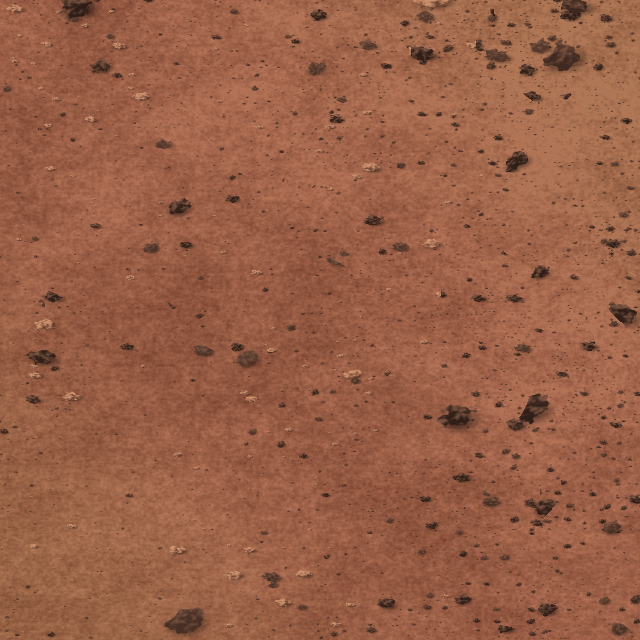
Write a WebGL 1 fragment shader that draws this texture.

```glsl
precision highp float;
uniform vec2 u_resolution;

#define SAND vec3(0.600, 0.374, 0.278)
#define SAND_STEP vec3(0.055, 0.047, 0.039)
#define ROCK_DARK vec3(0.18, 0.115, 0.09)
#define ROCK_LIT vec3(0.47, 0.32, 0.25)
#define PALE_DARK vec3(0.45, 0.28, 0.21)
#define PALE_LIT vec3(0.84, 0.60, 0.45)
#define DENSITY 0.10
#define BOULDER_DENSITY 0.17
#define PALE_SHARE 0.55
#define FINEST_CELLS 144.0
#define EDGE 0.0016

vec2 hash2(vec2 p) {
  vec3 q = fract(p.xyx * vec3(0.1031, 0.1030, 0.0973));
  q += dot(q, q.yzx + 33.33);
  return fract((q.xx + q.yz) * q.zy);
}

float gradientDot(vec2 cell, vec2 offset) {
  float angle = 6.2832 * hash2(cell + 57.0).x;
  return dot(vec2(cos(angle), sin(angle)), offset);
}

float noise(vec2 p) {
  vec2 i = floor(p), f = fract(p);
  vec2 w = f * f * f * (f * (f * 6.0 - 15.0) + 10.0);
  vec2 e = vec2(1.0, 0.0);
  float low = mix(gradientDot(i, f), gradientDot(i + e, f - e), w.x);
  float high = mix(gradientDot(i + e.yx, f - e.yx), gradientDot(i + 1.0, f - 1.0), w.x);
  return mix(low, high, w.y);
}

// Dusty ground: broad drifts, soft mottling and fine grain
vec3 ground(vec2 uv) {
  float tone = 1.3 * noise(uv * 3.0 + 4.0);
  tone += 1.2 * noise(uv * vec2(9.0, 15.0) + 9.0);
  tone += 1.2 * noise(uv * vec2(40.0, 60.0));
  tone += 1.4 * noise(uv * vec2(105.0, 150.0) + 3.0);
  tone += 1.2 * noise(uv * vec2(210.0, 260.0));
  tone += 0.9 * smoothstep(0.6, 1.8, uv.x + uv.y) - 0.1;
  vec3 color = SAND + SAND_STEP * clamp(tone, -2.2, 1.7);
  // Ochre tint toward the far right and near left corners
  float ochre = smoothstep(0.25, 0.9, abs(uv.x + uv.y - 1.0));
  return color * mix(vec3(1.01, 0.985, 0.985), vec3(0.99, 1.03, 0.97), ochre);
}

// One scale of stones, at most one per cell, with rows slid apart
vec3 addStones(vec3 color, vec2 uv, float cells) {
  vec2 q = uv * vec2(cells, cells * 1.4);
  q.x += 9.0 * hash2(vec2(floor(q.y), cells)).x;
  vec2 id = floor(q);
  vec2 place = hash2(id + cells);
  vec2 kind = hash2(id + cells + 191.0);
  vec2 shape = hash2(id + cells + 433.0);
  float large = 1.0 - smoothstep(20.0, 80.0, cells);

  // Stones thicken to the right and the top, and gather in patches
  float crowd = 0.5 + 0.8 * smoothstep(0.3, 1.0, uv.x) + 0.5 * smoothstep(0.6, 1.0, uv.y);
  crowd *= clamp(1.0 + 2.2 * noise(uv * 5.0 + cells), 0.2, 2.2);
  if (kind.x > mix(DENSITY, BOULDER_DENSITY, large) * crowd) return color;

  float paleChance = PALE_SHARE * (1.0 - smoothstep(0.45, 0.85, uv.x)) * mix(0.4, 1.0, large);
  float pale = step(kind.y, paleChance);
  float weathered = (1.0 - pale) * smoothstep(0.4, 1.0, fract(kind.y * 7.0));

  // Lumpy outline, flatter for pale slabs, kept inside the cell
  float radius = mix(0.10, 0.26, mix(shape.x * shape.x, shape.x, large));
  vec2 d = (q - id - mix(vec2(0.38), vec2(0.62), place)) / radius;
  d.x += (shape.y - 0.5) * 0.6 * d.y;
  d *= vec2(0.95, mix(0.85, 1.35, max(shape.y, pale)));
  vec2 local = d + 40.0 * place;
  float lumps = noise(local * 1.3) + 0.5 * noise(local * 3.1);
  float dist = length(d) - 0.9 + 0.65 * lumps;
  dist = max(dist, length(d) - 1.2);
  float soft = EDGE * cells / radius;
  float body = 1.0 - smoothstep(-soft, soft, dist);
  vec2 margin = 0.5 - abs(q - id - 0.5);
  float inside = smoothstep(0.0, 0.08, min(margin.x, margin.y));

  // Contact shadow at the lower right
  float shade = 1.0 - smoothstep(0.3, 1.3, length((d - vec2(0.25, -0.4)) * vec2(0.9, 1.2)));
  color *= 1.0 - 0.42 * inside * shade * mix(0.6, 1.0, large);

  // Facets lit from the upper left
  float facets = noise(local * 1.9 + 7.0) + 0.6 * noise(local * 4.3);
  float light = 0.38 + 0.34 * d.y - 0.12 * d.x + 0.9 * facets + 0.27 * pale;
  light = smoothstep(0.0, 1.0, light);
  vec3 dark = mix(ROCK_DARK, ROCK_LIT, mix(light, 0.5 + 0.5 * light, weathered));
  vec3 stone = mix(dark, mix(PALE_DARK, PALE_LIT, light), pale);
  float cover = body * inside * mix(0.7, 0.97, large) * mix(1.0, 0.9, pale);
  return mix(color, stone, cover);
}

void main() {
  vec2 uv = gl_FragCoord.xy / u_resolution.y;
  vec3 color = ground(uv);

  // From grit up to boulders
  float cells = FINEST_CELLS;
  for (int i = 0; i < 5; i++) {
    color = addStones(color, uv, cells);
    cells *= 0.5;
  }
  gl_FragColor = vec4(color, 1.0);
}
```
